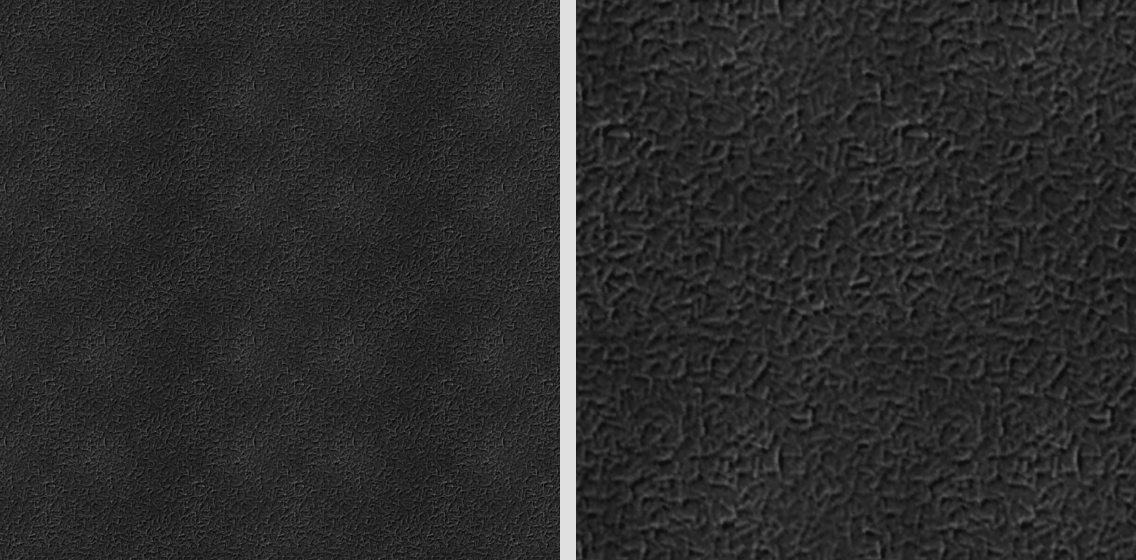
Left: the whole. Right: its middle third, enlarged.
Write a three.js fragment shader that draws this texture.

```glsl
varying vec2 vUv;

const vec2 TILES = vec2(2.25, 2.2); // repeats across and down

vec3 hash3(vec2 p) {
  vec3 q = fract(p.xyx * vec3(0.1031, 0.1030, 0.0973));
  q += dot(q, q.yxz + 33.33);
  return fract((q.xxy + q.yzz) * q.zyx);
}

// Wraps a cell into its repeat, which holds one full and one cropped motif each way
vec2 motifCell(vec2 cell, float count) {
  vec2 id = mod(cell, count);
  vec2 split = floor(vec2(0.6, 0.4) * count + 0.5);
  return id - split * step(split - 0.5, id);
}

// Value noise with a whole number of cells in each repeat
float tileNoise(vec2 tile, float count, float seed) {
  vec2 p = tile * count;
  vec2 cell = floor(p);
  vec2 f = fract(p);
  f = f * f * (3.0 - 2.0 * f);
  float a = hash3(motifCell(cell, count) + seed).x;
  float b = hash3(motifCell(cell + vec2(1.0, 0.0), count) + seed).x;
  float c = hash3(motifCell(cell + vec2(0.0, 1.0), count) + seed).x;
  float d = hash3(motifCell(cell + 1.0, count) + seed).x;
  return mix(mix(a, b, f.x), mix(c, d, f.x), f.y);
}

// One embossed fibre: lit ridge beside a shaded groove
float fibre(vec2 offset, vec3 shape) {
  float angle = 6.2832 * shape.x;
  vec2 along = vec2(cos(angle), sin(angle));
  vec2 normal = vec2(-along.y, along.x);
  float t = dot(offset, along);
  float d = dot(offset, normal) + (shape.y - 0.5) * 0.3 * t * t;
  float halfLength = mix(0.4, 0.98, shape.z);
  float taper = 1.0 - smoothstep(halfLength * 0.75, halfLength, abs(t));
  float shift = 0.2 * dot(normal, normalize(vec2(-0.6, 0.8)));
  float ridge = exp(-pow(abs(d - shift) / 0.19, 2.0));
  float groove = exp(-pow(abs(d + shift) / 0.22, 2.0));
  return taper * (ridge - 0.72 * groove) * (0.5 + 0.8 * shape.y);
}

// Fibres scattered over the cells around a point
float fibres(vec2 tile, float count) {
  vec2 p = tile * count;
  float relief = 0.0;
  for (int y = -1; y <= 1; y++) {
    for (int x = -1; x <= 1; x++) {
      vec2 cell = floor(p) + vec2(float(x), float(y));
      vec2 id = motifCell(cell, count);
      for (int k = 0; k < 2; k++) {
        float seed = float(k) * 61.0;
        vec2 centre = cell + hash3(id + seed + 7.0).xy;
        relief += fibre(p - centre, hash3(id + seed + 131.0));
      }
    }
  }
  return relief;
}

void main() {
  vec2 tile = vUv * TILES - vec2(0.08, 0.1);

  // Soft patches, broad upright bands and paired pale spots
  float patches = mix(tileNoise(tile, 10.0, 19.0), tileNoise(tile, 25.0, 43.0), 0.4);
  float band = 0.5 - 0.5 * cos(6.2832 * (tile.x - 0.58));
  vec2 spot = abs(fract(tile + vec2(0.35, 0.0)) - 0.5) - vec2(0.21, 0.2);
  float glow = exp(-dot(spot, spot) / 0.014);

  // Embossed fibres over fine grain
  float relief = fibres(tile, 60.0);
  float grain = tileNoise(tile, 200.0, 5.0) - 0.5;

  float tone = 0.125 + 0.03 * patches + 0.014 * band + 0.02 * glow;
  tone += relief * mix(0.04, 0.09, patches) + 0.06 * grain;
  vec3 charcoal = vec3(clamp(tone, 0.06, 0.36));
  gl_FragColor = vec4(charcoal, 1.0);
}
```
